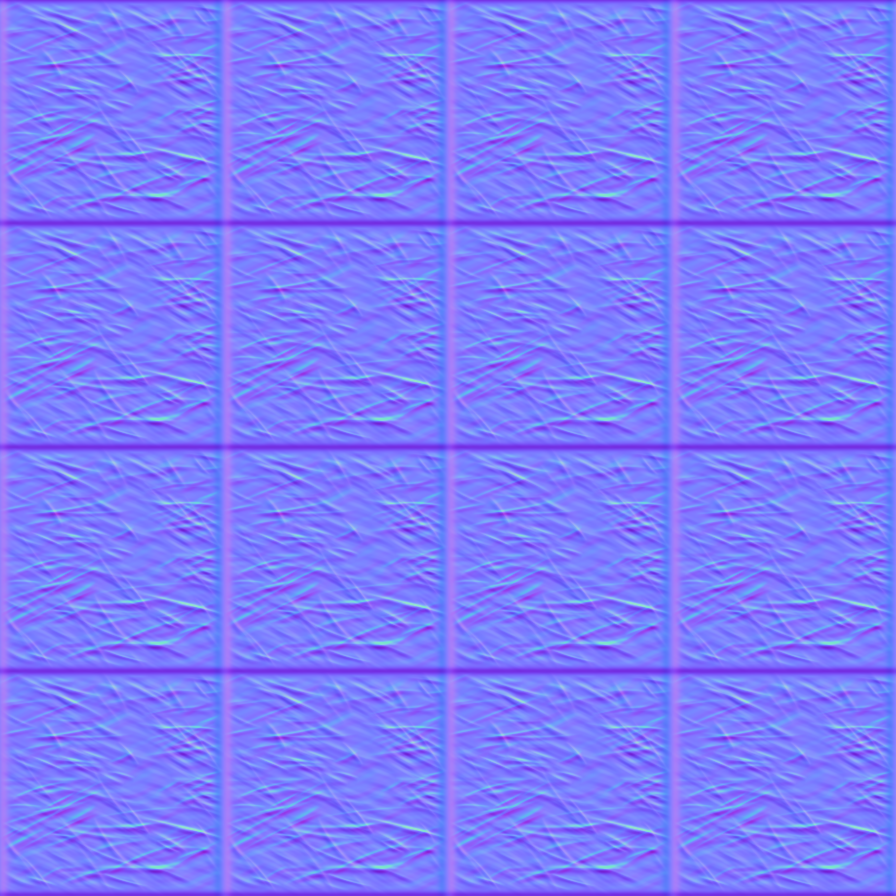
Give the GLSL for this texture map, as a WebGL 1 fragment shader.

```glsl
precision highp float;
// Tangent-space normal map: a grid of identical tiles with fibrous scratches and soft joints.

#define TILES 4.0
#define SCRATCHES 150
#define SCRATCH_WIDTH 0.0085
#define SCRATCH_SLOPE 0.48
#define GRAIN_RELIEF 0.0055
#define JOINT_WIDTH 0.017
#define JOINT_DEPTH 0.62
#define SIDE_SLOPE 0.32
#define EDGE_FADE 0.07
#define BASE_TILT vec2(-0.015, -0.01)

uniform vec2 u_resolution;

float hash(vec2 p) {
  return fract(sin(dot(p, vec2(127.1, 311.7))) * 43758.5453);
}

vec4 hash4(float n) {
  return fract(sin(n * vec4(12.99, 78.23, 37.72, 53.17) + 1.7) * 43758.5453);
}

float noise(vec2 p) {
  vec2 i = floor(p), f = fract(p);
  f = f * f * f * (f * (f * 6.0 - 15.0) + 10.0);
  return mix(mix(hash(i), hash(i + vec2(1.0, 0.0)), f.x),
             mix(hash(i + vec2(0.0, 1.0)), hash(i + 1.0), f.x), f.y);
}

float bell(float x) {
  return exp(-x * x);
}

// Stretched grain running in two shallow directions
float grainHeight(vec2 p) {
  p.y += 0.012 * sin(p.x * 17.0 + p.y * 9.0);
  float rising = noise(vec2(p.x * 8.0, (p.y - 0.22 * p.x) * 29.0));
  float falling = noise(vec2(p.x * 10.0, (p.y + 0.42 * p.x) * 34.0) + 41.0);
  return rising + 0.8 * falling;
}

vec2 grainTilt(vec2 p) {
  float e = 0.004;
  float h = grainHeight(p);
  vec2 slope = vec2(grainHeight(p + vec2(e, 0.0)), grainHeight(p + vec2(0.0, e))) - h;
  return -GRAIN_RELIEF * slope / e;
}

// Sum of the sloping flanks of thin, slightly bent ridges
vec2 scratchTilt(vec2 p) {
  vec2 tilt = vec2(0.0);
  for (int i = 0; i < SCRATCHES; i++) {
    float id = float(i) + 1.0;
    vec4 r = hash4(id);
    vec4 s = hash4(id + 311.3);
    float steep = step(0.86, s.x);
    float angle = mix(mix(-0.52, 0.50, r.z), -0.98 + 0.2 * r.z, steep);
    vec2 along = vec2(cos(angle), sin(angle));
    vec2 across = vec2(-along.y, along.x);
    vec2 d = p - mix(vec2(0.02), vec2(0.98), r.xy);
    float halfLength = mix(0.06, 0.24, r.w * r.w);
    float t = dot(d, along) / halfLength;
    float bend = (s.y - 0.5) * 0.22 * halfLength * t * t;
    float u = dot(d, across) - bend;
    float width = SCRATCH_WIDTH * mix(0.75, 1.4, s.z) * (u > 0.0 ? 1.0 : 1.5);
    float taper = max(1.0 - t * t, 0.0);
    float flank = 2.33 * (u / width) * bell(u / width);
    float strength = mix(0.35, 1.0, s.w) * (u > 0.0 ? 1.0 : 0.75);
    strength *= 1.0 - 0.4 * steep;
    tilt += across * flank * strength * taper;
  }
  return SCRATCH_SLOPE * tilt;
}

// Dark horizontal groove and a two-toned vertical bevel
vec2 jointTilt(vec2 w) {
  float side = SIDE_SLOPE * bell((w.x - 0.016) / 0.022)
             - 0.8 * SIDE_SLOPE * bell((w.x + 0.026) / 0.020);
  float groove = bell((w.y - 0.004) / JOINT_WIDTH);
  float crossing = 1.0 - 0.3 * bell((w.x - 0.005) / 0.022);
  float rim = 0.10 * bell((w.y + 0.045) / 0.022);
  return vec2(side * (1.0 - 0.5 * groove) - 0.08 * groove,
              rim - JOINT_DEPTH * groove * crossing);
}

void main() {
  vec2 p = fract(gl_FragCoord.xy / u_resolution * TILES);
  vec2 wrapped = fract(p + 0.5) - 0.5;

  // Surface detail fades out towards the joints
  vec2 inside = smoothstep(vec2(0.0), vec2(EDGE_FADE), abs(wrapped));
  float detail = mix(0.06, 1.0, inside.x * inside.y);

  vec2 tilt = BASE_TILT + jointTilt(wrapped);
  tilt += detail * (grainTilt(p) + scratchTilt(p));

  // Limit the tilt, then encode the unit normal
  tilt /= max(1.0, length(tilt) / 0.8);
  vec3 normal = vec3(tilt, sqrt(1.0 - dot(tilt, tilt)));
  gl_FragColor = vec4(normal * 0.5 + 0.5, 1.0);
}
```
